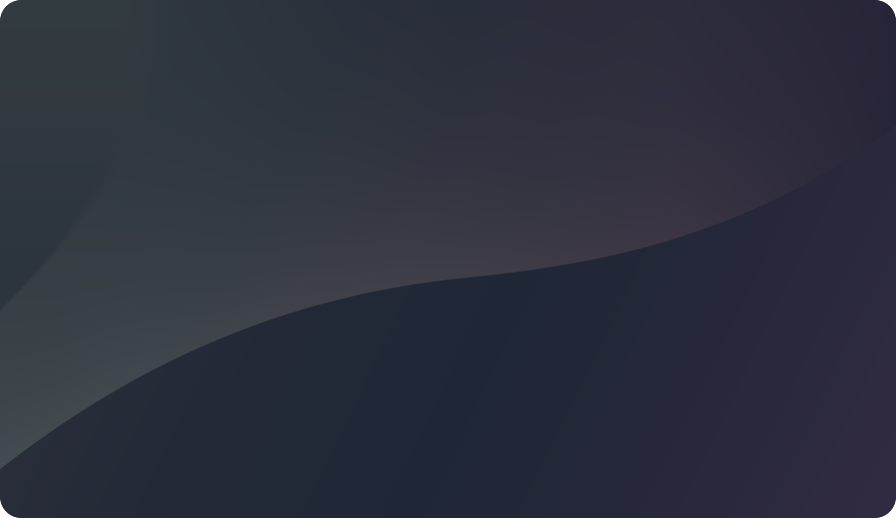
Give the GLSL for this background, as a Shadertoy shader.

```glsl
// Dark rounded card with a glowing curved sheet above a smooth indigo wave.

// Upper sheet: far colours, from left to right
const vec3 SLATE      = vec3(0.196, 0.227, 0.250);
const vec3 TEAL_DUSK  = vec3(0.167, 0.199, 0.232);
const vec3 NAVY_DUSK  = vec3(0.145, 0.168, 0.220);
const vec3 VIOLET     = vec3(0.161, 0.164, 0.226);
const vec3 INK        = vec3(0.148, 0.140, 0.210);

// Upper sheet: glow colours along the wave, from left to right
const vec3 GLOW_TEAL   = vec3(0.262, 0.298, 0.318);
const vec3 GLOW_GREY   = vec3(0.250, 0.267, 0.294);
const vec3 GLOW_MAUVE  = vec3(0.250, 0.246, 0.285);
const vec3 GLOW_PLUM   = vec3(0.234, 0.210, 0.270);
const vec3 GLOW_INK    = vec3(0.150, 0.145, 0.215);

// Lower wave, from left to right
const vec3 WAVE_GREY   = vec3(0.160, 0.180, 0.225);
const vec3 WAVE_STEEL  = vec3(0.133, 0.157, 0.210);
const vec3 WAVE_NAVY   = vec3(0.122, 0.153, 0.212);
const vec3 WAVE_INDIGO = vec3(0.150, 0.157, 0.223);
const vec3 WAVE_PURPLE = vec3(0.190, 0.167, 0.253);

// Folded sheet in the upper left corner
const vec3 FOLD_LOW  = vec3(0.174, 0.207, 0.234);
const vec3 FOLD_HIGH = vec3(0.198, 0.230, 0.252);

const vec3  PAGE          = vec3(1.0);
const float GLOW_REACH    = 0.28;
const float WAVE_TILT     = 0.28;
const float CORNER_RADIUS = 0.041;

// Five evenly spaced colour stops
vec3 ramp(float t, vec3 a, vec3 b, vec3 c, vec3 d, vec3 e) {
    float s = clamp(t, 0.0, 1.0) * 4.0;
    vec3 col = mix(a, b, clamp(s, 0.0, 1.0));
    col = mix(col, c, clamp(s - 1.0, 0.0, 1.0));
    col = mix(col, d, clamp(s - 2.0, 0.0, 1.0));
    return mix(col, e, clamp(s - 3.0, 0.0, 1.0));
}

// Cubic through two heights with the given end slopes
float hermite(float x, float x0, float x1, float y0, float y1, float m0, float m1) {
    float w = x1 - x0;
    float t = (x - x0) / w;
    float k = t * t * (3.0 - 2.0 * t);
    return mix(y0, y1, k) + w * t * (1.0 - t) * (m0 * (1.0 - t) - m1 * t);
}

float waveHeight(float x) {
    return x < 0.521
        ? hermite(x, 0.0, 0.521, 0.094, 0.464, 1.36, 0.17)
        : hermite(x, 0.521, 1.0, 0.464, 0.758, 0.17, 1.30);
}

float roundedBox(vec2 p, vec2 halfSize, float radius) {
    vec2 q = abs(p) - halfSize + radius;
    return length(max(q, 0.0)) + min(max(q.x, q.y), 0.0) - radius;
}

vec3 upperSheet(vec2 uv, float above) {
    vec3 far = ramp(uv.x, SLATE, TEAL_DUSK, NAVY_DUSK, VIOLET, INK);
    vec3 glow = ramp(uv.x, GLOW_TEAL, GLOW_GREY, GLOW_MAUVE, GLOW_PLUM, GLOW_INK);
    vec3 col = mix(far, glow, exp(-max(above, 0.0) / GLOW_REACH));

    // Fold, whose edge softens towards the top
    float drop = 1.0 - uv.y;
    float foldX = 0.176 - 0.49 * drop * drop;
    float softness = mix(0.004, 0.04, smoothstep(0.45, 1.0, uv.y));
    float inFold = 1.0 - smoothstep(-softness, softness, uv.x - foldX);
    vec3 fold = mix(FOLD_LOW, FOLD_HIGH, smoothstep(0.4, 1.0, uv.y));
    return mix(col, fold, inFold);
}

vec3 lowerWave(vec2 uv) {
    float across = uv.x - WAVE_TILT * (uv.y - 0.15);
    return ramp(across, WAVE_GREY, WAVE_STEEL, WAVE_NAVY, WAVE_INDIGO, WAVE_PURPLE);
}

void mainImage(out vec4 fragColor, in vec2 fragCoord) {
    vec2 uv = fragCoord / iResolution.xy;
    float pixel = 1.0 / iResolution.y;

    // Sheet and wave
    float above = uv.y - waveHeight(uv.x);
    vec3 col = mix(lowerWave(uv), upperSheet(uv, above),
                   smoothstep(-pixel, pixel, above));

    // Rounded card
    vec2 halfSize = 0.5 * iResolution.xy * pixel;
    float card = roundedBox(fragCoord * pixel - halfSize, halfSize, CORNER_RADIUS);
    col = mix(col, PAGE, smoothstep(-0.5 * pixel, 0.5 * pixel, card));

    fragColor = vec4(col, 1.0);
}
```
